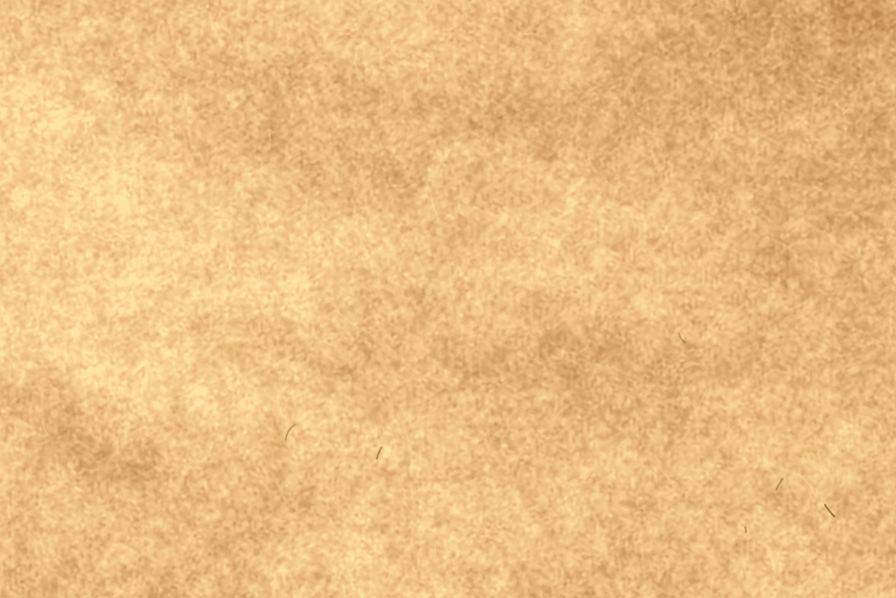
A Shadertoy shader for this texture:

```glsl
// Sunlit kraft paper: soft pools of light and shade over a warm tan sheet.
// Layered value noise gives clouds, mottling and a fine felted grain;
// sparse curved fibres, dark and pale, are scattered on jittered grids.

float hash(vec2 p) {
    return fract(sin(dot(p, vec2(127.1, 311.7))) * 43758.5453);
}

float noise(vec2 p) {
    vec2 i = floor(p), f = fract(p);
    f = f * f * (3.0 - 2.0 * f);
    return mix(mix(hash(i), hash(i + vec2(1, 0)), f.x),
               mix(hash(i + vec2(0, 1)), hash(i + vec2(1, 1)), f.x), f.y);
}

mat2 rotate(float angle) {
    float c = cos(angle), s = sin(angle);
    return mat2(c, s, -s, c);
}

float fbm(vec2 p) {
    float sum = 0.0, weight = 0.533;
    for (int i = 0; i < 4; i++) {
        sum += weight * noise(p);
        p = rotate(0.6) * p * 2.03 + 17.3;
        weight *= 0.5;
    }
    return sum;
}

// Soft elliptical pool, sheared so that it sinks towards the right
float pool(vec2 p, vec2 centre, vec2 radius) {
    vec2 q = p - centre;
    q.y += 0.25 * q.x;
    q /= radius;
    return exp(-dot(q, q));
}

// Fine grain: short streaks crossing in three directions
float feltGrain(vec2 p) {
    vec2 q = p + 0.008 * vec2(noise(p * 24.0), noise(p * 24.0 + 40.0));
    float sum = 0.0;
    for (int i = 0; i < 3; i++) {
        float k = float(i);
        sum += noise(rotate(0.5 + 1.05 * k) * q * vec2(100.0, 195.0) + 31.0 * k);
    }
    return sum / 3.0 - 0.5;
}

// Curved fibres, one per chosen cell; angle is the mean direction
float fibres(vec2 p, float cells, float density, float angle, float spread, float seed) {
    vec2 home = floor(p * cells);
    float cover = 0.0, pixel = 1.0 / iResolution.y;
    for (int y = -1; y <= 1; y++)
    for (int x = -1; x <= 1; x++) {
        vec2 cell = home + vec2(x, y), id = cell + seed;
        if (hash(id) > density) continue;
        vec2 centre = cell + vec2(hash(id + 5.1), hash(id + 9.7));
        float turn = angle + spread * (hash(id + 13.3) - 0.5);
        vec2 q = rotate(-turn) * (p * cells - centre);
        float halfLength = mix(0.03, 0.24, pow(hash(id + 21.9), 1.5));
        q.y += 2.5 * (hash(id + 27.1) - 0.5) * q.x * q.x;
        float d = length(vec2(max(abs(q.x) - halfLength, 0.0), q.y)) / cells;
        float strength = mix(0.4, 1.0, hash(id + 33.7));
        cover = max(cover, strength * (1.0 - smoothstep(0.0, 0.0018 + pixel * 0.6, d)));
    }
    return cover;
}

vec3 paperColour(float tone) {
    vec3 shade = vec3(0.82, 0.62, 0.39);
    vec3 body = vec3(0.93, 0.74, 0.50);
    vec3 glow = vec3(0.99, 0.85, 0.61);
    return tone < 0.5 ? mix(shade, body, tone * 2.0) : mix(body, glow, tone * 2.0 - 1.0);
}

void mainImage(out vec4 fragColor, in vec2 fragCoord) {
    vec2 p = fragCoord / iResolution.y;

    // Light falls from the left, broken by pools of light and shade
    float tone = 0.53 + 0.20 * (0.75 - p.x);
    vec2 w = p + 0.12 * (vec2(fbm(p * 4.0), fbm(p * 4.0 + 50.0)) - 0.5);
    tone += 0.24 * pool(w, vec2(0.10, 0.75), vec2(0.35, 0.18));
    tone += 0.24 * pool(w, vec2(0.72, 0.57), vec2(0.30, 0.12));
    tone += 0.28 * pool(w, vec2(0.20, 0.37), vec2(0.30, 0.07));
    tone += 0.22 * pool(w, vec2(1.30, 0.34), vec2(0.20, 0.10));
    tone -= 0.45 * pool(w, vec2(0.10, 0.26), vec2(0.14, 0.08));
    tone -= 0.22 * pool(w, vec2(1.40, 0.85), vec2(0.40, 0.20));
    tone -= 0.24 * pool(w, vec2(0.45, 0.80), vec2(0.20, 0.12));
    tone -= 0.20 * pool(w, vec2(1.02, 0.39), vec2(0.22, 0.10));

    // Clouds, mottling and grain
    tone += 0.65 * (fbm(p * vec2(3.0, 5.0) + 8.0) - 0.5);
    tone += 0.65 * (fbm(p * 24.0 + 3.0) - 0.5);
    tone += 1.25 * feltGrain(p);

    // Faint fibres felted into the sheet
    tone += 0.13 * fibres(p, 24.0, 0.6, 0.4, 6.28, 71.0);
    tone -= 0.13 * fibres(p, 26.0, 0.5, 0.4, 6.28, 113.0);
    vec3 colour = paperColour(clamp(tone, -0.35, 1.2));

    // Stray fibres lying on the surface
    float paleFibre = fibres(p, 7.0, 0.22, 1.7, 2.0, 19.0);
    float darkFibre = fibres(p, 13.0, 0.04, 1.6, 1.4, 47.0);
    colour = mix(colour, vec3(1.0, 0.92, 0.72), 0.5 * paleFibre);
    colour = mix(colour, vec3(0.42, 0.27, 0.13), 0.75 * darkFibre);
    fragColor = vec4(colour, 1.0);
}
```
